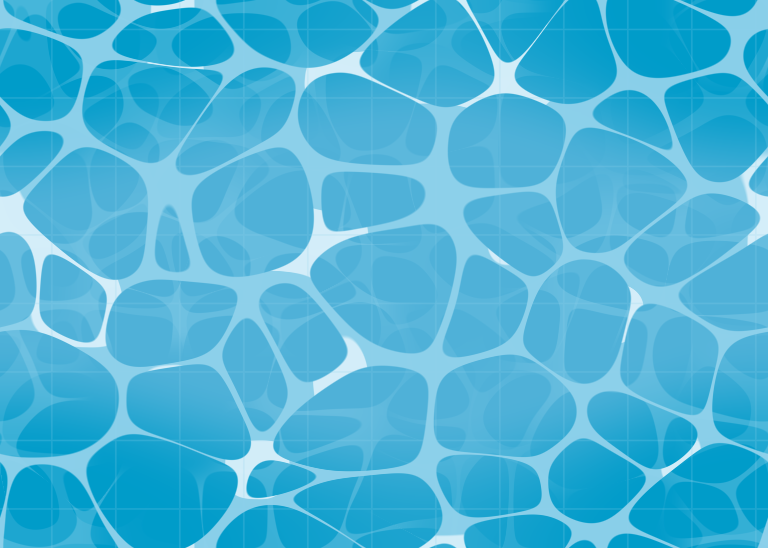
Write a WebGL 2 fragment shader that draws this texture.

```glsl
#version 300 es
precision highp float;

uniform vec2 u_resolution;
out vec4 fragColor;

vec3 hash(vec2 cell, float seed) {
    vec3 h = fract((cell.xyx + seed * 17.3) * vec3(0.1031, 0.1030, 0.0973));
    h += dot(h, h.yxz + 33.33);
    return fract((h.xxy + h.yzz) * h.zyx);
}

// Value noise that wraps after a whole number of cells
vec3 noise(vec2 uv, vec2 period, float seed) {
    vec2 p = uv * period;
    vec2 i = floor(p), f = p - i;
    f = f * f * f * (f * (f * 6.0 - 15.0) + 10.0);
    vec3 a = hash(mod(i, period), seed);
    vec3 b = hash(mod(i + vec2(1, 0), period), seed);
    vec3 c = hash(mod(i + vec2(0, 1), period), seed);
    vec3 d = hash(mod(i + 1.0, period), seed);
    return mix(mix(a, b, f.x), mix(c, d, f.x), f.y);
}

// Offset from p to the site of a cell (xy) and the weight of the site (z)
vec3 site(vec2 cell, vec2 p, vec2 period, float seed) {
    vec3 h = hash(mod(cell, period), seed);
    return vec3(cell + 0.1 + 0.8 * h.xy - p, 0.4 * h.z);
}

// Caustic web: borders of weighted cells, with rounded corners and uneven width
float web(vec2 uv, vec2 period, float seed, float thin, float thick) {
    vec2 p = uv * period + 0.4 * (noise(uv, period - 2.0, seed + 1.0).xy - 0.5);
    vec2 base = floor(p);
    vec3 nearest = vec3(0);
    vec2 owner = base;
    float best = 1e3;
    for (int y = -2; y <= 2; y++)
    for (int x = -2; x <= 2; x++) {
        vec2 cell = base + vec2(x, y);
        vec3 s = site(cell, p, period, seed);
        float power = dot(s.xy, s.xy) - s.z;
        if (power < best) {
            best = power;
            nearest = s;
            owner = cell;
        }
    }
    float sum = 0.0;
    for (int y = -2; y <= 2; y++)
    for (int x = -2; x <= 2; x++) {
        vec2 cell = base + vec2(x, y);
        if (distance(cell, owner) < 0.5) continue;
        vec3 s = site(cell, p, period, seed);
        float gap = dot(s.xy, s.xy) - s.z - best;
        sum += exp(-11.0 * gap / (2.0 * max(distance(s.xy, nearest.xy), 0.05)));
    }
    float border = -log(max(sum, 1e-6)) / 11.0;
    float n = noise(uv, period + 1.0, seed + 2.0).x;
    float width = mix(thin, thick, n * n);
    float soft = 0.7 * period.y / u_resolution.y;
    return 1.0 - smoothstep(width - soft, width + soft, border);
}

void main() {
    vec2 uv = gl_FragCoord.xy / u_resolution;
    vec2 edge = 0.5 + 0.5 * cos(6.28319 * uv);

    // Water, deeper towards the rim
    float drift = noise(uv, vec2(3, 2), 5.0).x - 0.5;
    float depth = smoothstep(0.45, 1.35, edge.y + 0.5 * edge.x + 0.3 * drift);
    vec3 color = mix(vec3(0.31, 0.695, 0.848), vec3(0.0, 0.61, 0.79), depth);

    // Pale webs below the surface, fading in patches
    vec3 foam = vec3(0.56, 0.82, 0.92);
    vec2 patches = smoothstep(0.25, 0.65, noise(uv, vec2(5, 4), 8.0).xy);
    color = mix(color, foam, 0.2 * patches.x * web(uv, vec2(9, 7), 21.0, -0.01, 0.12));
    color = mix(color, foam, 0.36 * patches.y * web(uv, vec2(8, 7), 34.0, -0.01, 0.09));

    // Bright web on the surface, with clean-cut glints
    float surface = web(uv, vec2(7, 6), 3.0, 0.004, 0.05);
    float spark = noise(uv, vec2(9, 7), 13.0).x - 0.2 * edge.y - 0.1 * edge.x;
    float glint = smoothstep(0.61, 0.625, spark);
    color = mix(color, mix(foam, vec3(0.85, 0.94, 0.98), glint), 0.96 * surface);

    // Fine joints of the pool tiles
    vec2 tiles = vec2(12, 8);
    vec2 joint = abs(fract(uv * tiles + vec2(0.69, 0.93)) - 0.5) / tiles;
    joint *= vec2(u_resolution.x / u_resolution.y, 1.0);
    vec2 line = 1.0 - smoothstep(0.0, 0.001 + 1.0 / u_resolution.y, joint);
    color = mix(color, foam, 0.22 * max(line.x, line.y));

    fragColor = vec4(color, 1.0);
}
```
